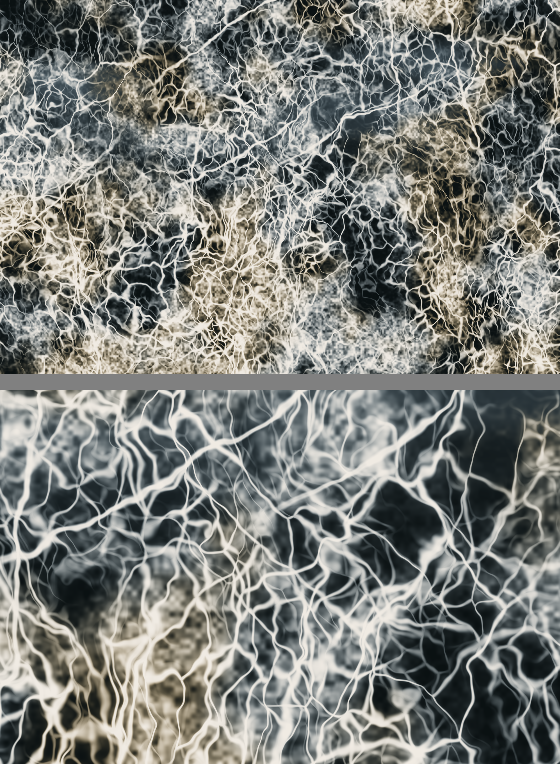
Top, the full canvas; bottom, a detail of the centre.
Write a WebGL 1 fragment shader that draws this texture.

```glsl
precision highp float;
// Dark polished marble crossed by a dense web of cream veins.
uniform vec2 u_resolution;

vec2 hash2(vec2 p) {
  vec3 q = fract(p.xyx * vec3(0.1031, 0.1030, 0.0973));
  q += dot(q, q.yzx + 33.33);
  return fract((q.xx + q.yz) * q.zy);
}

float noise(vec2 p) {
  vec2 i = floor(p), f = fract(p);
  f = f * f * (3.0 - 2.0 * f);
  float low = mix(hash2(i).x, hash2(i + vec2(1.0, 0.0)).x, f.x);
  float high = mix(hash2(i + vec2(0.0, 1.0)).x, hash2(i + 1.0).x, f.x);
  return mix(low, high, f.y);
}

float fbm(vec2 p) {
  float sum = 0.0, amp = 0.5;
  for (int i = 0; i < 5; i++) {
    sum += amp * noise(p);
    p = mat2(1.6, 1.2, -1.2, 1.6) * p + 17.3;
    amp *= 0.52;
  }
  return sum;
}

mat2 rotation(float a) {
  return mat2(cos(a), sin(a), -sin(a), cos(a));
}

// Gap between the two nearest cell centres: zero along a crack.
float crackGap(vec2 p) {
  vec2 cell = floor(p), f = fract(p);
  float nearest = 8.0, second = 8.0;
  for (int y = -1; y <= 1; y++) {
    for (int x = -1; x <= 1; x++) {
      vec2 o = vec2(float(x), float(y));
      float d = length(o + hash2(cell + o) - f);
      second = min(second, max(nearest, d));
      nearest = min(nearest, d);
    }
  }
  return second - nearest;
}

// One web of veins with a soft mineral halo, fading in and out.
float veinWeb(vec2 p, float scale, float angle, float halfWidth) {
  vec2 q = rotation(angle) * p * scale * vec2(1.35, 0.75) + scale * 3.7;
  float gap = crackGap(q);
  float swell = noise(q * 1.7 + 31.0);
  float width = 2.0 * scale * (halfWidth * (0.3 + 1.2 * swell) + 0.4 / u_resolution.y);
  float strength = smoothstep(0.22, 0.65, noise(q * 0.6 + 71.0));
  float core = 1.0 - smoothstep(width * 0.15, width, gap);
  return strength * (0.78 * core + 0.2 * exp(-7.0 * gap));
}

// A few long fractures running across the slab.
float longVeins(vec2 p) {
  float ink = 0.0;
  for (int i = 0; i < 9; i++) {
    float k = float(i);
    vec2 seed = hash2(vec2(k * 3.1 + 2.0, 9.0));
    vec2 centre = vec2((k + seed.x) / 6.0, seed.y);
    float angle = mix(0.5, 2.1, hash2(vec2(k, 41.0)).x);
    vec2 q = rotation(-angle) * (p - centre);
    float width = 0.0015 + 0.003 * noise(q * 25.0 + k);
    float line = 1.0 - smoothstep(width * 0.3, width + 0.7 / u_resolution.y, abs(q.y));
    ink = max(ink, line * (1.0 - smoothstep(0.15, 0.36, abs(q.x))));
  }
  return ink;
}

void main() {
  vec2 p = gl_FragCoord.xy / u_resolution.y;

  // Bend the veins broadly, then fray them finely
  vec2 broad = vec2(fbm(p * 3.5), fbm(p * 3.5 + 50.0)) - 0.5;
  vec2 fine = vec2(noise(p * 38.0), noise(p * 38.0 + 90.0)) - 0.5;
  vec2 frayed = vec2(noise(p * 95.0 + 5.0), noise(p * 95.0 + 60.0)) - 0.5;
  vec2 w = p + 0.15 * broad + 0.013 * fine + 0.006 * frayed;

  // Dense cream areas gather towards the bottom
  float density = 0.5 + 1.7 * (fbm(p * 3.2 + 12.0) - 0.5) + 0.4 * (0.5 - p.y);
  density = clamp(density, 0.0, 1.0);
  float spread = mix(0.5, 1.1, density);

  // Layered veins over cloudy, speckled stone
  float cloud = fbm(w * 11.0 + 25.0);
  float speckle = noise(p * 105.0) * 0.5 + noise(p * 210.0 + 8.0) * 0.5;
  float haze = smoothstep(0.36, 0.76, cloud + 0.2 * (density - 0.5));
  float bare = 1.0 - haze * (0.2 + 0.8 * speckle);
  bare *= 1.0 - 0.95 * veinWeb(w, 7.5, 0.5, 0.0036);
  bare *= 1.0 - min(0.95, spread * veinWeb(w, 14.0, -0.6, 0.0034));
  bare *= 1.0 - min(0.95, spread * veinWeb(w, 27.0, 0.2, 0.0029));
  bare *= 1.0 - 0.5 * spread * veinWeb(w, 46.0, -0.3, 0.0024);
  bare *= 1.0 - 0.92 * longVeins(p + 0.1 * broad + 0.008 * fine + 0.004 * frayed);
  float tone = 1.0 - bare;
  tone += (speckle - 0.5) * (0.12 + 0.8 * tone * (1.0 - tone));
  tone = clamp(tone, 0.0, 1.0);
  tone = mix(tone, smoothstep(0.0, 1.0, tone), 0.5);

  // Near-black green to cream, with brown and slate midtones
  vec3 color = mix(vec3(0.04, 0.065, 0.07), vec3(0.94, 0.92, 0.89), tone);
  float warmth = smoothstep(0.35, 0.62, fbm(p * 5.0 + 80.0) + 0.1 * (density - 0.5));
  vec3 tint = mix(vec3(-0.03, 0.0, 0.02), vec3(0.055, 0.01, -0.07), warmth);
  color += tint * 4.0 * tone * (1.0 - tone);

  // Faint blue reflections on the upper half
  float sheen = smoothstep(0.5, 0.75, fbm(p * vec2(1.8, 5.0) + 4.0));
  sheen *= smoothstep(0.45, 0.8, p.y);
  color = mix(color, vec3(0.5, 0.6, 0.67), 0.4 * sheen * (1.0 - tone));

  gl_FragColor = vec4(clamp(color, 0.0, 1.0), 1.0);
}
```
